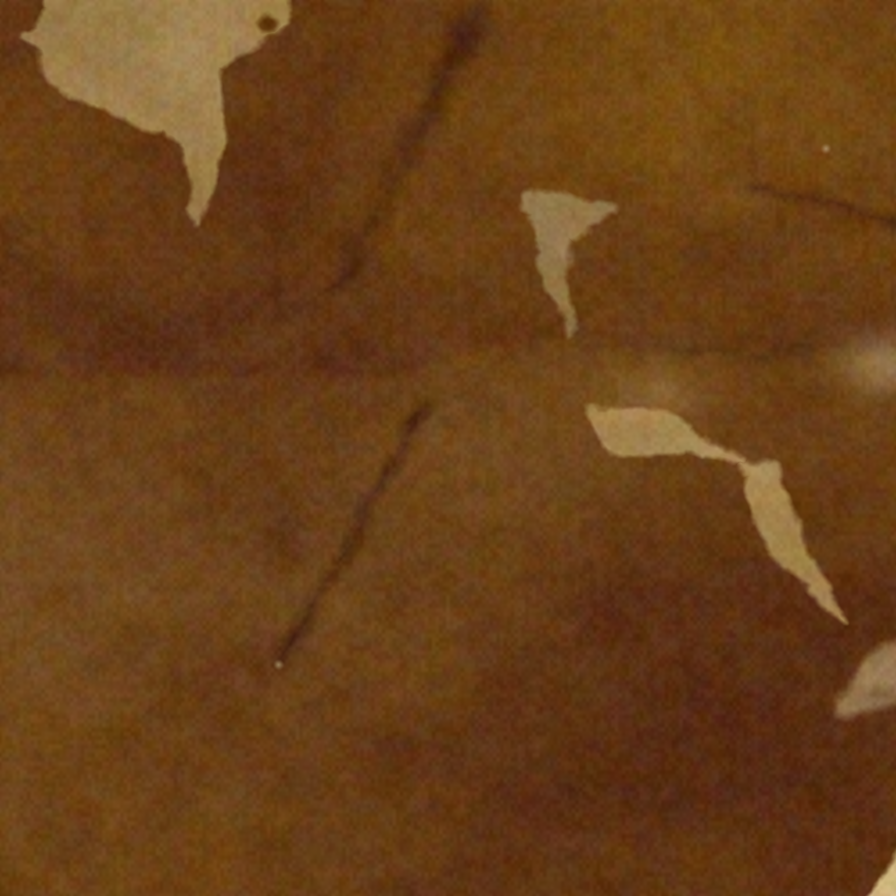
Reproduce this texture procedurally as a three.js fragment shader.

```glsl
varying vec2 vUv;
const vec3 DARK_BROWN = vec3(0.350, 0.180, 0.072);
const vec3 GOLD_BROWN = vec3(0.472, 0.305, 0.076);
const vec3 DUSTY_BROWN = vec3(0.450, 0.300, 0.148);
const vec3 GROOVE = vec3(0.255, 0.115, 0.050);
const vec3 BARE = vec3(0.615, 0.495, 0.300);
const vec3 PALE = vec3(0.700, 0.610, 0.440);

float hash(vec2 p) { return fract(sin(dot(p, vec2(127.1, 311.7))) * 43758.5453); }

float noise(vec2 p) {
  vec2 i = floor(p), f = fract(p);
  f = f * f * (3.0 - 2.0 * f);
  return mix(mix(hash(i), hash(i + vec2(1.0, 0.0)), f.x),
             mix(hash(i + vec2(0.0, 1.0)), hash(i + 1.0), f.x), f.y);
}

float fbm(vec2 p) {
  float sum = 0.0, amp = 0.5;
  for (int i = 0; i < 4; i++) {
    sum += amp * noise(p);
    p = p * 2.03 + 17.3;
    amp *= 0.5;
  }
  return sum / 0.9375;
}

// Distance to a stroke whose radius runs from ra to rb
float taper(vec2 p, vec2 a, vec2 b, float ra, float rb) {
  vec2 pa = p - a, ba = b - a;
  float h = clamp(dot(pa, ba) / dot(ba, ba), 0.0, 1.0);
  return length(pa - ba * h) - mix(ra, rb, h);
}

float cover(float d, float soft) { return 1.0 - smoothstep(-soft, soft, d); }

float glow(vec2 p, vec2 center, vec2 size) {
  vec2 q = (p - center) / size;
  return exp(-dot(q, q));
}

float topLeftFlake(vec2 p) {
  float d = taper(p, vec2(0.032, 0.960), vec2(0.11, 0.945), 0.008, 0.055);
  d = min(d, taper(p, vec2(0.11, 0.955), vec2(0.175, 0.925), 0.070, 0.070));
  d = min(d, taper(p, vec2(0.10, 1.010), vec2(0.288, 0.995), 0.050, 0.034));
  d = min(d, taper(p, vec2(0.21, 0.955), vec2(0.295, 0.980), 0.050, 0.020));
  d = min(d, taper(p, vec2(0.195, 0.920), vec2(0.228, 0.845), 0.055, 0.024));
  d = min(d, taper(p, vec2(0.228, 0.845), vec2(0.221, 0.752), 0.026, 0.004));
  return max(d, 0.010 - length(p - vec2(0.296, 0.972)));
}

float middleFlake(vec2 p) {
  float d = taper(p, vec2(0.594, 0.774), vec2(0.635, 0.758), 0.010, 0.027);
  d = min(d, taper(p, vec2(0.635, 0.761), vec2(0.682, 0.766), 0.025, 0.005));
  d = min(d, taper(p, vec2(0.617, 0.755), vec2(0.619, 0.690), 0.025, 0.014));
  return min(d, taper(p, vec2(0.619, 0.690), vec2(0.638, 0.630), 0.014, 0.003));
}

float rightFlake(vec2 p) {
  float d = taper(p, vec2(0.662, 0.540), vec2(0.695, 0.520), 0.009, 0.027);
  d = min(d, taper(p, vec2(0.695, 0.518), vec2(0.745, 0.515), 0.027, 0.024));
  d = min(d, taper(p, vec2(0.755, 0.512), vec2(0.825, 0.486), 0.014, 0.004));
  d = min(d, taper(p, vec2(0.825, 0.482), vec2(0.858, 0.470), 0.004, 0.017));
  d = min(d, taper(p, vec2(0.850, 0.465), vec2(0.885, 0.380), 0.022, 0.017));
  return min(d, taper(p, vec2(0.885, 0.380), vec2(0.945, 0.305), 0.016, 0.003));
}

// Stained ground: broad tone, the fold and its shadow
vec3 ground(vec2 p) {
  float cloud = fbm(p * vec2(4.0, 6.0) + 3.0) - 0.5;
  float patches = fbm(p * vec2(16.0, 18.0) + 9.0) - 0.5;
  float foldY = 0.575 + 0.045 * smoothstep(0.42, 0.60, p.x) - 0.02 * smoothstep(0.7, 1.0, p.x);
  float above = p.y - foldY + 0.014 * cloud + 0.006 * patches;
  float tone = 0.38 + 0.80 * cloud + 0.50 * patches;
  tone += 0.55 * glow(p, vec2(0.85, 0.95), vec2(0.36, 0.26));
  tone += 0.40 * glow(p, vec2(0.05, 0.20), vec2(0.28, 0.35));
  tone += 0.30 * glow(p, vec2(0.62, 0.56), vec2(0.17, 0.06));
  tone -= 0.40 * glow(p, vec2(0.85, 0.15), vec2(0.35, 0.22));
  tone -= 0.38 * smoothstep(-0.006, 0.012, above) * exp(-max(above, 0.0) * 8.0);
  vec3 color = mix(DARK_BROWN, GOLD_BROWN, clamp(tone, -0.1, 1.15));
  float dust = glow(p, vec2(0.10, 0.36), vec2(0.36, 0.26)) + 0.5 * glow(p, vec2(0.62, 0.53), vec2(0.20, 0.10));
  return mix(color, DUSTY_BROWN, clamp(dust * (0.70 + cloud + patches), 0.0, 0.85));
}

// Soft coloured mottling with fine grain
vec3 mottle(vec2 p) {
  vec3 blotch = vec3(noise(p * 70.0), noise(p * 76.0 + 31.0), noise(p * 60.0 + 67.0)) - 0.5;
  float grain = 0.026 * noise(p * 120.0 + 11.0) + 0.046 * noise(p * vec2(250.0, 210.0));
  return blotch * vec3(0.042, 0.036, 0.068) + grain - 0.036;
}

void main() {
  vec2 p = vUv;
  vec2 ragged = p + 0.018 * (vec2(fbm(p * 34.0), fbm(p * 34.0 + 50.0)) - 0.5);
  vec3 color = ground(p);
  // Grooves and creases
  float wear = 0.40 + 0.75 * fbm(p * 24.0);
  float groove = cover(taper(ragged, vec2(0.530, 0.98), vec2(0.38, 0.68), 0.014, 0.004), 0.021);
  groove = max(groove, cover(taper(ragged, vec2(0.473, 0.540), vec2(0.315, 0.265), 0.008, 0.004), 0.013));
  groove = max(groove, 0.8 * cover(taper(ragged, vec2(0.84, 0.79), vec2(1.0, 0.752), 0.002, 0.004), 0.011));
  groove = max(groove, 0.6 * cover(taper(ragged, vec2(0.66, 0.617), vec2(0.90, 0.602), 0.003, 0.005), 0.015));
  color = mix(color, GROOVE, clamp(groove * wear, 0.0, 0.75));
  // Worn haze
  color = mix(color, PALE, 0.60 * glow(ragged, vec2(0.99, 0.592), vec2(0.055, 0.032)));
  color = mix(color, BARE, 0.45 * glow(ragged, vec2(0.735, 0.560), vec2(0.045, 0.024)));
  // Bare flakes
  vec3 bare = BARE + 0.10 * (fbm(p * 14.0) - 0.5);
  color = mix(color, bare, cover(topLeftFlake(ragged), 0.0045));
  color = mix(color, bare * 0.92, cover(middleFlake(ragged), 0.0045));
  color = mix(color, bare * 1.04, cover(rightFlake(ragged), 0.0045));
  float scuff = taper(ragged, vec2(0.945, 0.210), vec2(1.0, 0.252), 0.014, 0.034);
  color = mix(color, mix(DUSTY_BROWN, PALE, fbm(p * 32.0)), cover(scuff, 0.008));
  color = mix(color, PALE * 1.15, cover(0.972 + 0.62 * p.y - ragged.x, 0.005));
  // Small pale specks
  float speck = min(length(p - vec2(0.922, 0.834)), length(p - vec2(0.311, 0.258)));
  color = mix(color, PALE, 0.80 * cover(speck - 0.003, 0.004));
  gl_FragColor = vec4(color + mottle(p), 1.0);
}
```
